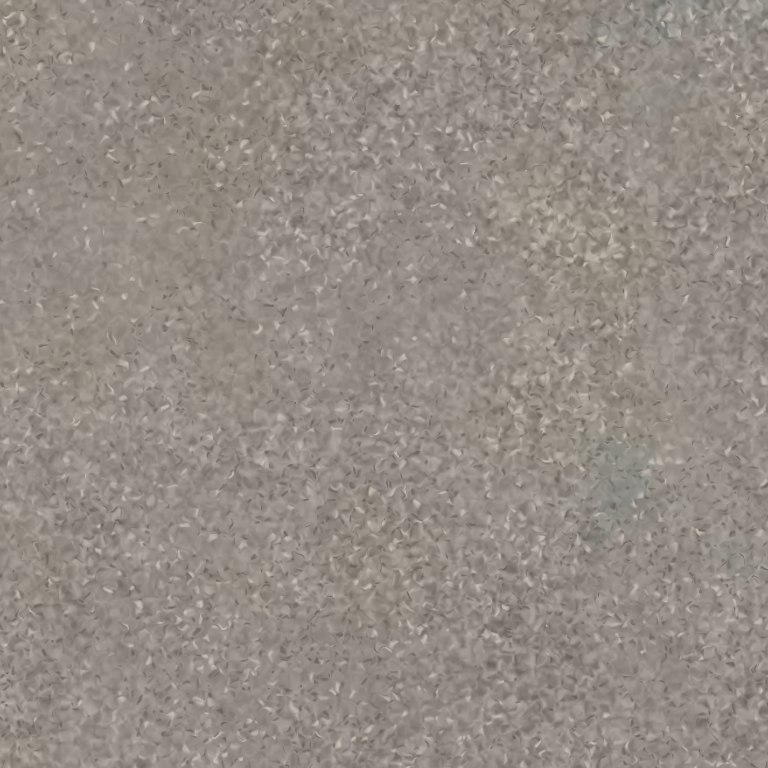
A Shadertoy shader for this texture:

```glsl
const vec3 STONE = vec3(0.580, 0.553, 0.526);
const vec3 PALE_CHIP = vec3(0.790, 0.760, 0.715);
const vec3 DARK_CHIP = vec3(0.385, 0.355, 0.322);
const vec3 WARM_TINT = vec3(0.004, -0.001, -0.016);
const vec3 COOL_TINT = vec3(-0.035, -0.004, 0.004);

vec3 hash3(vec2 p, float seed) {
    vec3 q = fract(vec3(p.xyx + seed * 17.3) * vec3(0.1031, 0.1030, 0.0973));
    q += dot(q, q.yxz + 33.33);
    return fract((q.xxy + q.yzz) * q.zyx);
}

// Smooth value noise from -1 to 1
float noise(vec2 p, float seed) {
    vec2 cell = floor(p);
    vec2 f = fract(p);
    f = f * f * (3.0 - 2.0 * f);
    float low = mix(hash3(cell, seed).x, hash3(cell + vec2(1, 0), seed).x, f.x);
    float high = mix(hash3(cell + vec2(0, 1), seed).x, hash3(cell + vec2(1, 1), seed).x, f.x);
    return 2.0 * mix(low, high, f.y) - 1.0;
}

float fbm(vec2 p, float seed) {
    float sum = 0.0;
    float amplitude = 0.55;
    for (int i = 0; i < 4; i++) {
        sum += amplitude * noise(p, seed + float(i));
        p = mat2(1.6, 1.2, -1.2, 1.6) * p;
        amplitude *= 0.5;
    }
    return sum;
}

vec2 warp(vec2 p, float frequency, float amount, float seed) {
    vec2 q = p * frequency;
    return p + amount * vec2(noise(q, seed), noise(q, seed + 1.0));
}

// Soft elongated chips, one candidate per cell, turned at random
float chips(vec2 p, float density, float seed) {
    vec2 home = floor(p);
    float cover = 0.0;
    for (int y = -1; y <= 1; y++) {
        for (int x = -1; x <= 1; x++) {
            vec2 cell = home + vec2(x, y);
            vec3 place = hash3(cell, seed);
            vec3 form = hash3(cell, seed + 5.0);
            vec2 d = p - cell - place.xy;
            float angle = 6.2832 * form.x;
            d = mat2(cos(angle), -sin(angle), sin(angle), cos(angle)) * d;
            vec2 radius = vec2(mix(0.34, 0.72, form.y * form.y), mix(0.24, 0.36, form.z));
            float body = 1.0 - smoothstep(0.1, 1.35, length(d / radius));
            float strength = mix(0.3, 1.0, fract(form.x * 7.0 + form.y));
            cover = max(cover, body * strength * step(place.z, density));
        }
    }
    return cover;
}

void mainImage(out vec4 fragColor, in vec2 fragCoord) {
    vec2 uv = fragCoord / iResolution.y;

    // Broad patches steer tone and grain density
    float tone = fbm(uv * 4.0, 1.0);
    float mottle = fbm(uv * 18.0, 6.0);
    float paleCluster = fbm(uv * 10.0, 11.0);
    float darkCluster = fbm(uv * 9.0, 21.0);
    float roughness = 1.0 + 0.8 * fbm(uv * 7.0, 31.0);

    // Warped fine grain
    vec2 p = warp(uv, 110.0, 0.0035, 41.0);
    float grain = 0.75 * noise(p * 120.0, 51.0) + 0.6 * noise(p * 205.0, 53.0);
    vec3 color = STONE + 0.030 * tone + 0.024 * mottle + 0.074 * roughness * grain;

    // Faint mineral stains
    color += WARM_TINT * smoothstep(0.0, 0.6, fbm(uv * 4.0, 61.0));
    color += COOL_TINT * smoothstep(0.35, 0.75, fbm(uv * 5.0, 71.0));

    // Dark and pale chips with ragged outlines
    vec2 ragged = warp(p, 190.0, 0.0022, 45.0);
    float dark = chips(ragged * 110.0, 0.26 + 0.55 * darkCluster, 81.0);
    float pale = chips(ragged * 82.0, 0.19 + 0.42 * paleCluster, 91.0);
    color = mix(color, DARK_CHIP, 0.75 * dark);
    color = mix(color, PALE_CHIP, 0.95 * pale);

    fragColor = vec4(color, 1.0);
}
```
